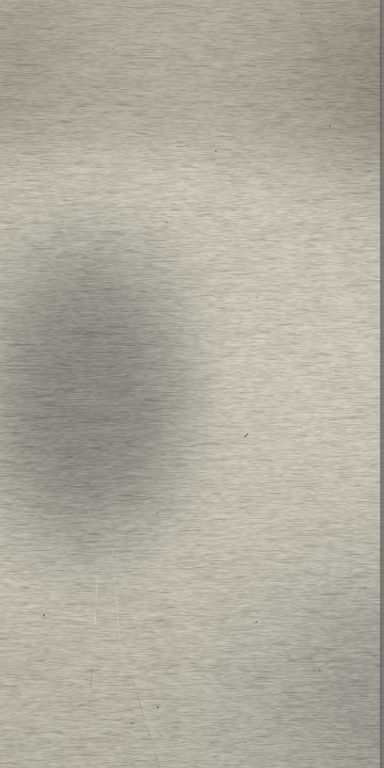
Reproduce this texture procedurally as a Shadertoy shader.

```glsl
const vec3 METAL = vec3(0.735, 0.724, 0.672);
const vec3 WARM_TINT = vec3(1.015, 0.992, 0.980);
const vec3 COOL_TINT = vec3(0.985, 1.000, 1.020);
const vec3 SPECK_COLOR = vec3(0.30, 0.29, 0.27);
const vec3 EDGE_COLOR = vec3(0.48, 0.48, 0.47);
const vec2 FINE_GRAIN = vec2(75.0, 360.0);
const vec2 LONG_GRAIN = vec2(24.0, 300.0);
const vec2 BROAD_GRAIN = vec2(9.0, 70.0);
const vec2 HAIRLINES = vec2(26.0, 270.0);
const float FINE_AMOUNT = 0.088;
const float LONG_AMOUNT = 0.060;
const float BROAD_AMOUNT = 0.014;
const float HAIRLINE_AMOUNT = 0.060;
const float SPECK_CELLS = 11.0;
const float SPECK_SHARE = 0.10;
const float EDGE_X = 0.991;

float hash(vec2 p) {
    vec3 q = fract(vec3(p.xyx) * 0.1031);
    q += dot(q, q.yzx + 33.33);
    return fract((q.x + q.y) * q.z);
}

// One row of smooth noise, shifted so that rows never line up
float rowNoise(float x, float row) {
    x += 37.0 * hash(vec2(row, 7.0));
    float cell = floor(x);
    float f = smoothstep(0.0, 1.0, x - cell);
    return mix(hash(vec2(cell, row)), hash(vec2(cell + 1.0, row)), f);
}

// Horizontal brush streaks, centred on zero
float streaks(vec2 p) {
    float row = floor(p.y);
    float f = smoothstep(0.0, 1.0, p.y - row);
    return mix(rowNoise(p.x, row), rowNoise(p.x, row + 1.0), f) - 0.5;
}

float glow(vec2 p, vec2 center, vec2 radius) {
    vec2 d = (p - center) / radius;
    return exp(-dot(d, d));
}

float segment(vec2 p, vec2 a, vec2 b, float width, float blur) {
    vec2 ab = b - a;
    float t = clamp(dot(p - a, ab) / dot(ab, ab), 0.0, 1.0);
    return 1.0 - smoothstep(width - blur, width + blur, length(p - a - ab * t));
}

// Sparse dark pits, some stretched, one per chosen cell
float specks(vec2 p, float blur) {
    vec2 cell = floor(p * SPECK_CELLS);
    vec2 offset = vec2(hash(cell + 11.0), hash(cell + 53.0));
    vec2 center = (cell + 0.15 + 0.7 * offset) / SPECK_CELLS;
    vec2 reach = 0.002 * (vec2(hash(cell + 71.0), hash(cell + 97.0)) - 0.5);
    float radius = mix(0.0006, 0.0020, hash(cell + 29.0));
    float present = step(hash(cell + 131.0), SPECK_SHARE);
    float strength = mix(0.3, 0.8, hash(cell + 151.0));
    return present * strength * segment(p, center - reach, center + reach + 0.0001, radius, blur);
}

void mainImage(out vec4 fragColor, in vec2 fragCoord) {
    float blur = 0.75 / iResolution.x;
    vec2 p = fragCoord / iResolution.x;

    // Broad reflections
    float top = smoothstep(1.50, 1.76, p.y + 0.08 * p.x);
    float shadow = 1.0 - smoothstep(0.30, 1.42, length((p - vec2(0.23, 0.97)) / vec2(0.285, 0.42)));
    float light = 1.0 - 0.085 * top - 0.265 * shadow;
    light += 0.050 * glow(p, vec2(0.82, 1.05), vec2(0.40, 0.60));
    light += 0.035 * glow(p, vec2(0.45, 1.52), vec2(0.50, 0.14));
    light -= 0.180 * glow(p, vec2(1.06, 1.80), vec2(0.30, 0.30));
    light -= 0.070 * glow(p, vec2(0.00, 1.82), vec2(0.22, 0.27));
    light -= 0.150 * glow(p, vec2(1.04, 0.22), vec2(0.34, 0.36));
    light -= 0.055 * (1.0 - smoothstep(0.0, 0.60, p.y));
    vec3 color = METAL * light;
    color *= mix(vec3(1.0), WARM_TINT, top);
    color *= mix(vec3(1.0), COOL_TINT, clamp(shadow + glow(p, vec2(1.0, 0.2), vec2(0.3)), 0.0, 1.0));

    // Brushed grain with sparse dark hairlines
    float hairline = smoothstep(0.22, 0.45, streaks(p * HAIRLINES + 211.0));
    float grain = FINE_AMOUNT * streaks(p * FINE_GRAIN)
                + LONG_AMOUNT * streaks(p * LONG_GRAIN + 91.0)
                + BROAD_AMOUNT * streaks(p * BROAD_GRAIN + 43.0)
                - HAIRLINE_AMOUNT * (hairline - 0.1);
    color += grain * mix(1.0, 0.85, max(shadow, top));

    // Faint light and dark scratches
    float broken = 0.5 + streaks(p * vec2(8.0, 60.0) + 17.0);
    float pale = segment(p, vec2(0.255, 0.54), vec2(0.248, 0.38), 0.0008, blur)
               + segment(p, vec2(0.292, 0.57), vec2(0.313, 0.32), 0.0008, blur);
    float dark = segment(p, vec2(0.345, 0.23), vec2(0.415, 0.00), 0.0008, blur)
               + 0.6 * segment(p, vec2(0.240, 0.27), vec2(0.228, 0.09), 0.0008, blur);
    color += 0.13 * broken * pale - 0.20 * broken * dark;

    // Pits and one short nick
    float nick = segment(p, vec2(0.638, 0.863), vec2(0.645, 0.870), 0.0012, blur);
    color = mix(color, SPECK_COLOR, max(specks(p, blur), 0.85 * nick));

    // Right rim of the sheet
    float rim = smoothstep(EDGE_X - blur, EDGE_X + blur, p.x);
    color = mix(color, EDGE_COLOR + 0.3 * grain, rim);
    color -= 0.10 * (1.0 - smoothstep(0.0, 0.004, abs(p.x - EDGE_X)));

    fragColor = vec4(clamp(color, 0.0, 1.0), 1.0);
}
```
